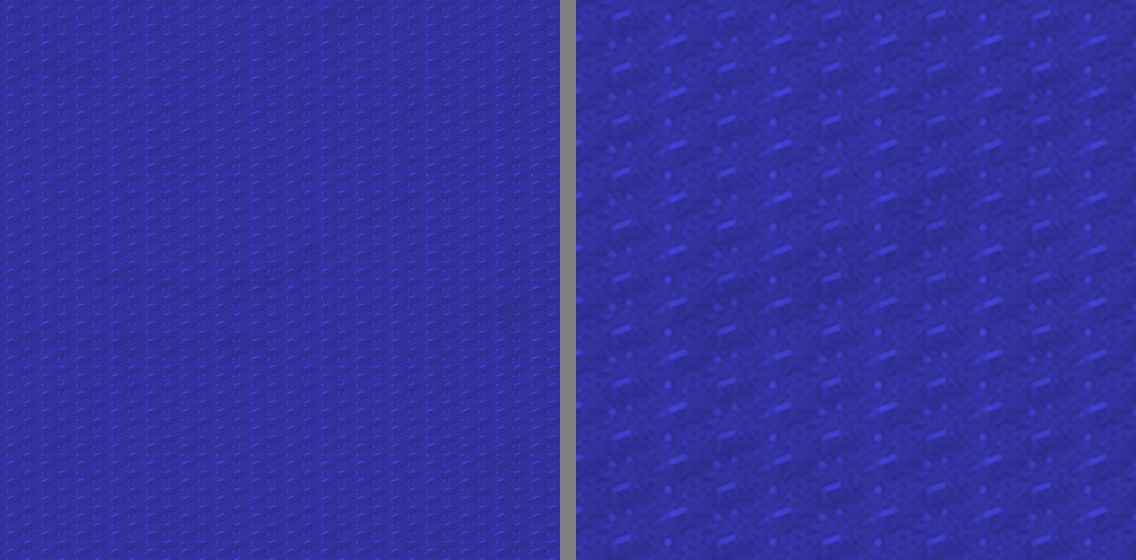
Left, the full canvas; right, a detail of the centre.
Reproduce this texture procedurally as a three.js fragment shader.

```glsl
// Deep blue woven cloth: a 16 by 32 repeat of small rising dashes and knots,
// half-stepped from column to column, among flecks and crisp thread grain.
// Soft creases and two faint stains vary the cloth across its whole surface.
#define CELLS 32.0
#define THREADS 160.0
#define GRAIN_CELLS 320.0
#define STITCH_WIDTH 0.075
#define KNOT_SIZE 0.095
#define STITCH_GLOW 0.74
#define FLECK_GLOW 0.12
#define RIB_DEPTH 0.045
#define WEAVE_DEPTH 0.05
#define GRAIN_DEPTH 0.27
#define CREASE_DEPTH 0.075
#define DRIFT_DEPTH 0.008

varying vec2 vUv;

const float TAU = 6.2831853;
const vec3 CLOTH_DARK = vec3(0.163, 0.174, 0.535);
const vec3 CLOTH_BRIGHT = vec3(0.285, 0.262, 0.880);
const vec3 STAIN_COLOR = vec3(0.195, 0.165, 0.500);

float hash(vec2 p) {
  vec3 q = fract(vec3(p.xyx) * 0.1031);
  q += dot(q, q.yzx + 33.33);
  return fract((q.x + q.y) * q.z);
}

// Value noise; each repeat of the cloth shares the same grain.
float tiledNoise(vec2 p) {
  vec2 tile = vec2(20.0, 10.0);
  vec2 i = floor(p);
  vec2 f = smoothstep(0.2, 0.8, fract(p));
  float low = mix(hash(mod(i, tile)), hash(mod(i + vec2(1.0, 0.0), tile)), f.x);
  float high = mix(hash(mod(i + vec2(0.0, 1.0), tile)), hash(mod(i + 1.0, tile)), f.x);
  return mix(low, high, f.y);
}

float segmentDistance(vec2 p, vec2 a, vec2 b) {
  vec2 ab = b - a;
  return length(p - a - ab * clamp(dot(p - a, ab) / dot(ab, ab), 0.0, 1.0));
}

float softMark(float d, float width) {
  return 1.0 - smoothstep(width * 0.35, width * 1.1, d);
}

// A rising dash in the lower half of the cell and knots in the upper half.
float stitches(vec2 p, float odd) {
  vec2 center = vec2(0.03, -0.2);
  vec2 reach = vec2(1.0, 0.36) * mix(0.21, 0.14, odd);
  float dash = segmentDistance(p, center - reach, center + reach);
  float fade = 0.72 + 0.28 * sin(11.0 * p.x + 0.5);
  float knot = length(p - mix(vec2(-0.08, 0.25), vec2(-0.14, 0.22), odd));
  float twin = length(p - mix(vec2(0.24, 0.14), vec2(0.17, 0.32), odd));
  float marks = softMark(dash, STITCH_WIDTH) * fade;
  marks = max(marks, softMark(knot, KNOT_SIZE) * mix(0.95, 0.75, odd));
  return max(marks, softMark(twin, KNOT_SIZE * 0.8) * mix(0.35, 0.6, odd));
}

// Short rising light and dark strokes, scattered alike in every repeat.
float flecks(vec2 p, float odd) {
  float sum = 0.0;
  for (int i = 0; i < 8; i++) {
    vec2 seed = vec2(float(i) * 3.7 + 2.0, odd * 11.0 + 5.0);
    vec2 spot = vec2(hash(seed), hash(seed + 31.0)) * 0.8 - 0.4;
    spot.y += 0.5 * spot.x;
    vec2 stroke = vec2(0.07, 0.035) * (0.4 + hash(seed + 57.0));
    float light = hash(seed + 83.0) > 0.45 ? 1.0 : -0.8;
    sum += light * softMark(segmentDistance(p, spot - stroke, spot + stroke), 0.055);
  }
  return clamp(sum, -1.0, 1.0);
}

float crease(vec2 uv, vec2 a, vec2 b) {
  float d = segmentDistance(uv, a, b);
  return exp(-d * d * 4000.0);
}

float creases(vec2 uv) {
  vec2 p = uv + 0.006 * sin(uv.yx * 37.0 + vec2(0.0, 1.7));
  float c = crease(p, vec2(0.49, 0.92), vec2(0.65, 0.99));
  c += crease(p, vec2(0.02, 0.87), vec2(0.18, 0.88)) * 0.7;
  c += crease(p, vec2(0.40, 0.465), vec2(0.57, 0.55));
  c += crease(p, vec2(0.60, 0.60), vec2(0.71, 0.64)) * 0.7;
  c += crease(p, vec2(0.04, 0.39), vec2(0.50, 0.38)) * 0.6;
  c += crease(p, vec2(0.18, 0.505), vec2(0.33, 0.485)) * 0.8;
  return c;
}

float stain(vec2 uv, vec2 center, vec2 size) {
  vec2 d = (uv - center) / size;
  return exp(-dot(d, d));
}

void main() {
  vec2 uv = vUv;
  vec2 lattice = vec2(uv.x, uv.y - 0.5 * uv.x) * CELLS;
  vec2 id = floor(lattice);
  vec2 local = fract(lattice) - 0.5;
  local.y += 0.5 * local.x;
  float odd = mod(id.x, 2.0);

  // Ribs climb to the right; threads and grain lie over them.
  float rib = sin(TAU * lattice.y - 1.2 + 0.6 * sin(TAU * lattice.x));
  float weave = sin(TAU * THREADS * uv.x) * sin(TAU * THREADS * uv.y);
  float grain = tiledNoise(uv * GRAIN_CELLS) - 0.5;
  // Slow unevenness from layered sines.
  float drift = sin(uv.x * 9.0 - uv.y * 17.0 + 2.0 * sin(uv.x * 5.0))
              + 0.6 * sin(uv.x * 31.0 + 1.5 * sin(uv.y * 11.0));

  float tone = 0.21 + RIB_DEPTH * rib + WEAVE_DEPTH * weave + GRAIN_DEPTH * grain;
  tone += DRIFT_DEPTH * drift - 0.02 * smoothstep(0.5, 1.0, uv.x);
  tone += FLECK_GLOW * flecks(local, odd) - CREASE_DEPTH * creases(uv);
  tone += STITCH_GLOW * stitches(local, odd) * (0.85 + 0.15 * hash(id + 7.0));

  vec3 color = mix(CLOTH_DARK, CLOTH_BRIGHT, clamp(tone, -0.12, 1.0));
  float soil = stain(uv, vec2(0.91, 0.445), vec2(0.035, 0.022))
             + 0.7 * stain(uv, vec2(0.89, 0.17), vec2(0.016, 0.012));
  gl_FragColor = vec4(mix(color, STAIN_COLOR, 0.35 * soil), 1.0);
}
```
